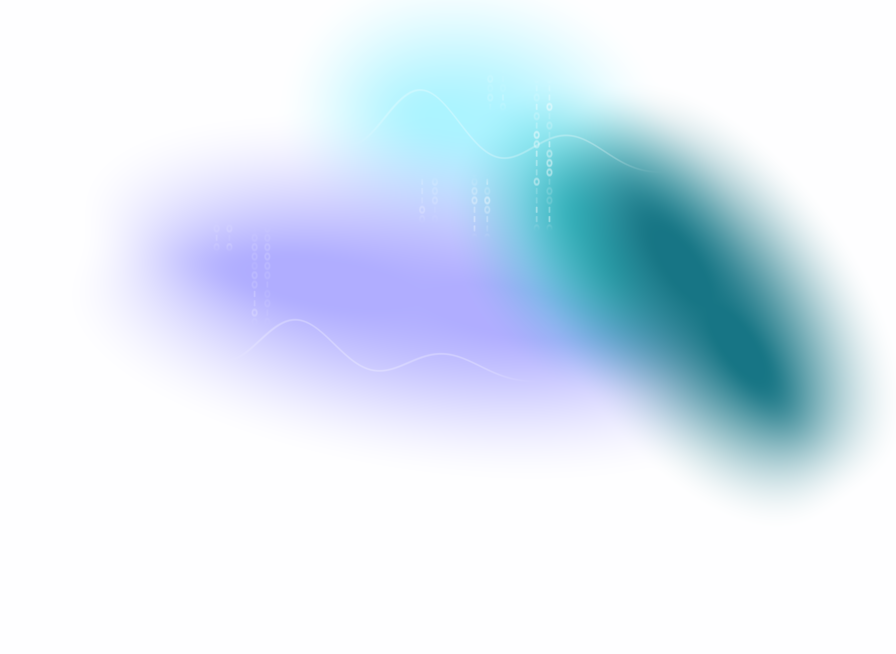
This background is drawn by a WebGL 1 fragment shader. Its source:

```glsl
precision highp float;
// Soft overlapping glows in cyan, violet and teal on white, each a blurred
// rotated ellipse, with faint damped waves and columns of tiny marks on top.
// Lengths are in canvas heights, with y pointing up.
uniform vec2 u_resolution;

const float ASPECT = 1.369;
const vec3 PAPER = vec3(0.997, 0.997, 1.0);
const vec3 CYAN = vec3(0.675, 0.955, 1.0);
const vec3 VIOLET = vec3(0.69, 0.68, 1.0);
const vec3 LIGHT_TEAL = vec3(0.25, 0.77, 0.80);
const vec3 DARK_TEAL = vec3(0.09, 0.46, 0.52);
const float VIOLET_TILT = -0.157;
const float TEAL_TILT = -0.953;
const float WAVE_LENGTH = 0.232;
const float WAVE_HEIGHT = 0.046;
const float WAVE_ALPHA = 0.28;
const float LINE_WIDTH = 0.0011;
const float MARK_STEP = 0.0143;
const float MARK_SIZE = 0.0033;
const float COLUMN_GAP = 0.0195;
const float MARK_ALPHA = 0.5;
const float TAU = 6.28319;

float hash(vec2 p) {
  return fract(sin(dot(p, vec2(41.3, 289.1))) * 4375.85);
}

// Coverage of a rotated ellipse with an edge blurred by an even width
float glow(vec2 p, vec2 center, vec2 radii, float tilt, float blur) {
  float c = cos(tilt), s = sin(tilt);
  vec2 d = p - center;
  vec2 q = vec2(c * d.x + s * d.y, c * d.y - s * d.x);
  float k = length(q / radii);
  float dist = k * (k - 1.0) / max(length(q / (radii * radii)), 0.001);
  return 1.0 - smoothstep(-blur, blur, dist);
}

// Thin wave that sinks and flattens to the right of its first crest
float wave(vec2 p, vec2 crest, float scale, float pixel) {
  float t = (p.x - crest.x) / WAVE_LENGTH;
  float amp = WAVE_HEIGHT * (1.0 - 0.54 * t);
  float y = amp * cos(TAU * t) - WAVE_HEIGHT * (1.0 + t);
  float slope = -TAU * amp * sin(TAU * t) / WAVE_LENGTH * scale;
  float dist = abs(p.y - crest.y - scale * y) / sqrt(1.0 + slope * slope);
  float line = 1.0 - smoothstep(0.0, LINE_WIDTH + pixel, dist);
  float ends = smoothstep(-0.5, -0.2, t) * (1.0 - smoothstep(1.1, 1.6, t));
  return line * ends;
}

// Two neighbouring columns of small rings and dashes
float marks(vec2 p, float x, float low, float high, float pixel) {
  float sum = 0.0;
  float row = floor(p.y / MARK_STEP);
  float dy = (fract(p.y / MARK_STEP) - 0.5) * MARK_STEP;
  for (int i = 0; i < 2; i++) {
    float column = x + float(i) * COLUMN_GAP;
    float seed = hash(vec2(row, column));
    vec2 q = vec2(p.x - column, dy);
    float ring = abs(length(q * vec2(1.0, 0.75)) - MARK_SIZE);
    float dash = length(vec2(q.x, max(abs(q.y) - MARK_SIZE, 0.0)));
    float dist = seed > 0.5 ? ring : dash;
    sum += (1.0 - smoothstep(0.0, LINE_WIDTH + pixel, dist))
         * (0.25 + 0.75 * fract(seed * 7.0));
  }
  float inside = smoothstep(low, low + 0.02, p.y)
               * (1.0 - smoothstep(high - 0.02, high, p.y));
  return sum * inside;
}

void main() {
  vec2 p = gl_FragCoord.xy / u_resolution * vec2(ASPECT, 1.0);
  float pixel = 1.0 / u_resolution.y;

  // Glows, back to front
  vec3 color = PAPER;
  color = mix(color, CYAN,
    glow(p, vec2(0.722, 0.808), vec2(0.187, 0.128), -0.2, 0.122));
  color = mix(color, VIOLET,
    glow(p, vec2(0.642, 0.545), vec2(0.40, 0.143), VIOLET_TILT, 0.135));
  color = mix(color, LIGHT_TEAL,
    glow(p, vec2(0.913, 0.635), vec2(0.152, 0.11), TEAL_TILT, 0.11));
  color = mix(color, DARK_TEAL,
    glow(p, vec2(1.084, 0.533), vec2(0.25, 0.118), TEAL_TILT, 0.117));

  // Fine white lines
  float lines = wave(p, vec2(0.651, 0.861), 1.0, pixel)
              + wave(p, vec2(0.460, 0.510), 0.75, pixel);
  color = mix(color, vec3(1.0), WAVE_ALPHA * min(lines, 1.0));

  // Mark columns: strong at the upper right, fainter at the left
  float bright = marks(p, 0.820, 0.645, 0.880, pixel)
               + marks(p, 0.725, 0.635, 0.735, pixel);
  float faint = marks(p, 0.749, 0.825, 0.895, pixel)
              + marks(p, 0.645, 0.655, 0.735, pixel)
              + marks(p, 0.389, 0.500, 0.655, pixel)
              + marks(p, 0.331, 0.610, 0.665, pixel);
  float ink = MARK_ALPHA * min(bright + 0.45 * faint, 1.0);
  gl_FragColor = vec4(mix(color, vec3(1.0), ink), 1.0);
}
```
